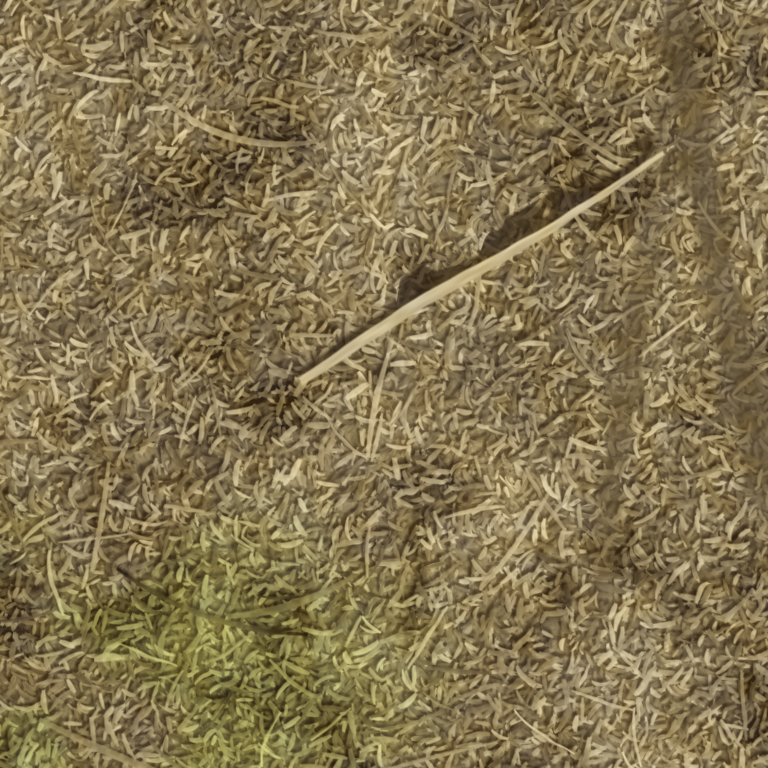
Write a WebGL 2 fragment shader that draws this texture.

```glsl
#version 300 es
precision highp float;

#define DARK vec3(0.30, 0.24, 0.15)
#define MIDDLE vec3(0.57, 0.50, 0.35)
#define PALE vec3(0.83, 0.77, 0.61)
#define MOSS vec3(0.91, 0.98, 0.76)
#define SOFTNESS 0.0016
#define SHADOW_OFFSET vec2(-0.003, 0.004)
#define SHADOW_DEPTH 0.26
#define CHIP_LAYERS 6
#define LEAN 0.85
#define STICK_START vec2(0.39, 0.505)
#define STICK_END vec2(0.866, 0.798)

uniform vec2 u_resolution;
out vec4 fragColor;

vec4 hash4(vec2 p) {
    vec4 q = fract(p.xyxy * vec4(0.1031, 0.1030, 0.0973, 0.1099));
    q += dot(q, q.wzxy + 33.33);
    return fract((q.xxyz + q.yzzw) * q.zywx);
}

float noise(vec2 p) {
    vec2 i = floor(p), f = fract(p);
    f = f * f * (3.0 - 2.0 * f);
    return mix(mix(hash4(i).x, hash4(i + vec2(1, 0)).x, f.x),
               mix(hash4(i + vec2(0, 1)).x, hash4(i + vec2(1, 1)).x, f.x), f.y);
}

float fbm(vec2 p) {
    float sum = 0.0, gain = 0.53;
    for (int i = 0; i < 4; i++) {
        sum += gain * noise(p);
        p = mat2(1.6, 1.2, -1.2, 1.6) * p + 7.3;
        gain *= 0.5;
    }
    return sum;
}

// Coverage of a bent, tapering strand lying along x
float strand(vec2 p, float halfLength, float halfWidth, float bend, float soft) {
    float along = p.x / halfLength;
    p.y += bend * halfLength * along * along;
    float taper = halfWidth * (1.0 - 0.45 * min(along * along, 1.0));
    float d = max(abs(p.x) - halfLength, abs(p.y) - taper);
    return 1.0 - smoothstep(-soft, soft, d);
}

vec2 rotate(vec2 p, float angle) {
    float c = cos(angle), s = sin(angle);
    return vec2(c * p.x + s * p.y, c * p.y - s * p.x);
}

// One layer of scattered strands, each dropping a shadow on those beneath
void scatter(inout float tone, vec2 p, float cells, float chance,
             float reach, float halfWidth, float bend, float seed, float soft) {
    vec2 home = floor(p * cells);
    for (int y = -1; y <= 1; y++)
    for (int x = -1; x <= 1; x++) {
        vec2 cell = home + vec2(x, y) + seed * 17.0 + 60.0;
        vec4 place = hash4(cell), look = hash4(cell + 231.7);
        if (look.x > chance) continue;
        vec2 center = (home + vec2(x, y) + place.xy) / cells;
        float angle = LEAN + (place.z + place.w - 1.0) * 2.3;
        float len = reach * mix(0.45, 1.0, look.y) / cells;
        float wide = halfWidth * mix(0.6, 1.25, look.z);
        float curve = bend * (place.w - 0.5);
        vec2 local = rotate(p - center, angle);
        vec2 shaded = rotate(p - center - SHADOW_OFFSET, angle);
        float cover = strand(local, len, wide, curve, soft);
        float shade = strand(shaded, len, wide * 1.2, curve, soft * 1.8);
        float pale = mix(0.30, 1.0, look.w) - 0.08 * local.y / wide;
        tone -= SHADOW_DEPTH * shade * (1.0 - cover) * smoothstep(-0.1, 0.5, tone);
        tone = mix(tone, pale, cover * 0.92);
    }
}

// Dark trail around a center line
float trail(float offset, float halfWidth) {
    return 1.0 - smoothstep(halfWidth * 0.5, halfWidth * 1.5, abs(offset));
}

void main() {
    vec2 p = gl_FragCoord.xy / u_resolution.y;
    float soft = max(SOFTNESS, 0.75 / u_resolution.y);
    float patches = fbm(p * 6.0 + 3.0);

    // Crumbled ground and chips
    float tone = 0.42 + 0.7 * (fbm(p * 75.0) - 0.5);
    vec2 wavy = p + 0.004 * vec2(noise(p * 45.0), noise(p * 45.0 + 31.0));
    for (int i = 0; i < CHIP_LAYERS; i++) {
        float f = float(i) / float(CHIP_LAYERS - 1);
        scatter(tone, wavy, mix(66.0, 36.0, f), mix(0.9, 0.5, f), 0.72,
                mix(0.0026, 0.0034, f), 0.5, float(i), soft);
    }

    // Fine straws and long stems
    scatter(tone, wavy, 15.0, 0.42, 0.75, 0.0026, 0.4, 11.0, soft);
    scatter(tone, p, 5.0, 0.5, 0.75, 0.0042, 0.5, 14.0, soft);

    // Broad hollows and fine grain
    tone += 0.42 * (patches - 0.5) + 0.22 * (noise(p * 170.0) - 0.5);
    tone -= 0.22 * smoothstep(0.58, 0.75, fbm(p * 11.0 + 20.0));

    // Shaded trails
    float ragged = 0.035 * (fbm(p * 22.0) - 0.5);
    float right = trail(p.x - 0.88 - 0.2 * pow(max(1.0 - p.y, 0.0), 1.2) + ragged, 0.024);
    right *= smoothstep(0.2, 0.45, p.y);
    float left = trail(p.x - 0.75 - 0.13 * p.y + ragged, 0.017);
    left *= smoothstep(0.05, 0.4, p.y) * (1.0 - smoothstep(0.6, 0.95, p.y));
    float shade = max(right * 0.85, left * 0.75);
    tone = mix(tone, 0.10 + 0.32 * tone, shade);

    // Large stick with a ragged shadow along its upper side
    vec2 axis = STICK_END - STICK_START;
    float halfLength = 0.5 * length(axis);
    vec2 q = rotate(p - 0.5 * (STICK_START + STICK_END), atan(axis.y, axis.x));
    q.y += 0.003 * sin(q.x * 16.0) + 0.002 * (noise(p * 40.0) - 0.5);
    float thick = mix(0.0095, 0.0055, smoothstep(-halfLength, halfLength, q.x));
    float gap = 0.009 + 0.012 * smoothstep(0.4, 0.7, noise(p * 28.0 + 5.0));
    float under = strand(q - vec2(-0.004, gap), halfLength, gap, 0.0, 0.004);
    tone = mix(tone, -0.15 + 0.2 * tone, 0.85 * under);
    float stick = strand(q, halfLength, thick, 0.0, soft * 1.3);
    float bark = 0.93 + 0.2 * (noise(q * vec2(40.0, 220.0)) - 0.5) + 0.08 * q.y / thick;
    tone = mix(tone, bark, stick);

    // Tone to colour, with drifting hue and a mossy corner
    tone = clamp(tone, -0.2, 1.1);
    vec3 color = tone < 0.5 ? mix(DARK, MIDDLE, tone * 2.0) : mix(MIDDLE, PALE, tone * 2.0 - 1.0);
    color += (noise(p * 38.0 + 9.0) - 0.5) * vec3(-0.02, 0.0, 0.055);
    float moss = 1.0 - smoothstep(0.1, 0.42, length((p - vec2(0.2, 0.1)) * vec2(0.8, 1.2)));
    color *= mix(vec3(1.0), MOSS, moss * smoothstep(0.3, 0.6, patches) * (1.0 - stick));
    fragColor = vec4(color, 1.0);
}
```
